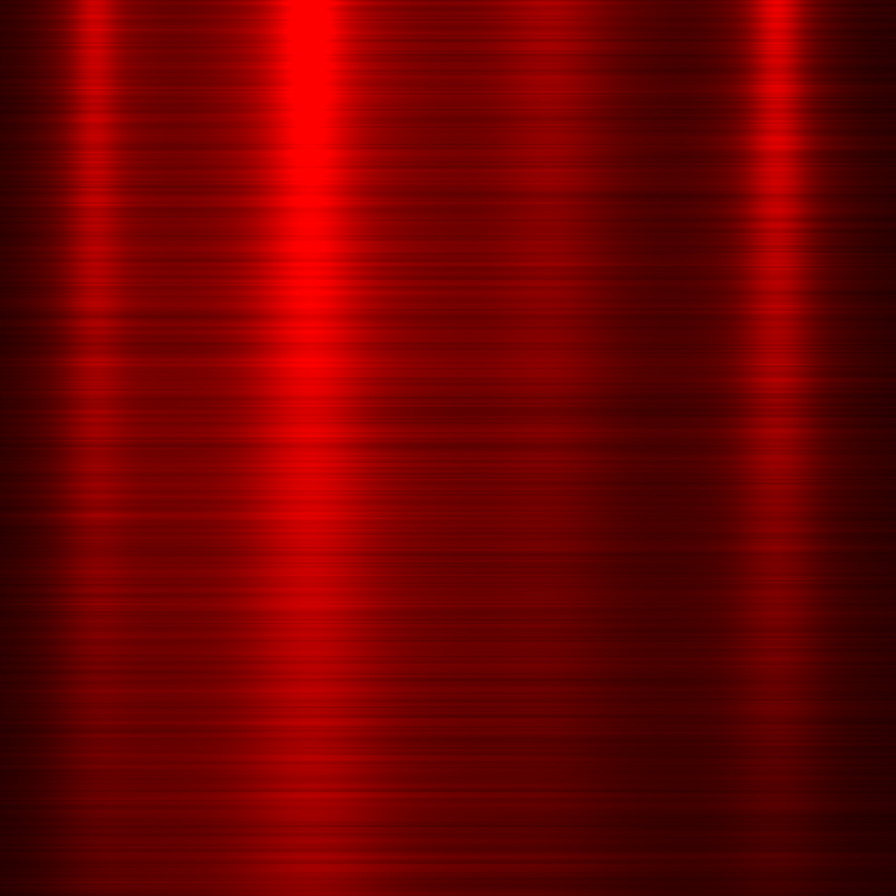
A Shadertoy shader for this texture:

```glsl
// Red brushed metal with four soft vertical reflections and fine horizontal grain.
#define EDGE_TONE 0.15
#define BODY_TONE 0.18
#define GRAIN_AMOUNT 0.46
#define GRAIN_OCTAVES 4
#define GRAIN_ROWS 55.0
#define GRAIN_STRETCH 2.2
#define HALO_SCALE 2.5
#define HALO_SHARE 0.45

float hash(vec2 p) {
    vec3 q = fract(vec3(p.xyx) * 0.1031);
    q += dot(q, q.yzx + 33.33);
    return fract((q.x + q.y) * q.z);
}

float valueNoise(vec2 p) {
    vec2 cell = floor(p);
    vec2 f = fract(p);
    f = f * f * (3.0 - 2.0 * f);
    float low = mix(hash(cell), hash(cell + vec2(1.0, 0.0)), f.x);
    float high = mix(hash(cell + vec2(0.0, 1.0)), hash(cell + 1.0), f.x);
    return mix(low, high, f.y);
}

// Long horizontal scratches, strongest when fine; octaves too fine for the canvas fade.
float brushedGrain(vec2 uv) {
    float sum = 0.0;
    float rows = GRAIN_ROWS;
    float weight = 0.17;
    for (int i = 0; i < GRAIN_OCTAVES; i++) {
        float visible = 1.0 - smoothstep(0.8, 1.4, rows / iResolution.y);
        vec2 p = vec2(uv.x * GRAIN_STRETCH + float(i) * 7.3, uv.y * rows + float(i) * 19.7);
        sum += weight * visible * (valueNoise(p) - 0.5);
        rows *= 2.03;
        weight *= 1.42;
    }
    return sum;
}

// Bright core inside a wider halo; strength and width run from bottom to top.
float reflection(vec2 uv, float center, vec2 strength, vec2 width) {
    float w = mix(width.x, width.y, uv.y);
    float d = (uv.x - center) / w;
    float core = exp(-d * d);
    float halo = exp(-d * d / (HALO_SCALE * HALO_SCALE));
    return mix(strength.x, strength.y, uv.y) * mix(core, halo, HALO_SHARE);
}

void mainImage(out vec4 fragColor, in vec2 fragCoord) {
    vec2 uv = fragCoord / iResolution.xy;

    // Body tone, dark at both sides and fading to the right
    float body = smoothstep(-0.04, 0.19, uv.x) * (1.0 - smoothstep(0.34, 0.95, uv.x));
    float light = (EDGE_TONE + BODY_TONE * body) * mix(0.85, 1.15, uv.y);

    // Vertical reflections, left to right
    light += reflection(uv, 0.105, vec2(0.06, 0.50), vec2(0.045, 0.022));
    light += reflection(uv, 0.345, vec2(0.28, 0.76), vec2(0.080, 0.038));
    light += reflection(uv, 0.615, vec2(0.07, 0.32), vec2(0.075, 0.055));
    light += reflection(uv, 0.867, vec2(0.10, 0.70), vec2(0.055, 0.025));

    // Grain scales with the light and stays faint in the shadows
    light += brushedGrain(uv) * GRAIN_AMOUNT * (0.06 + 0.8 * min(light, 0.6));

    fragColor = vec4(clamp(light, 0.0, 1.0), 0.0, 0.0, 1.0);
}
```
